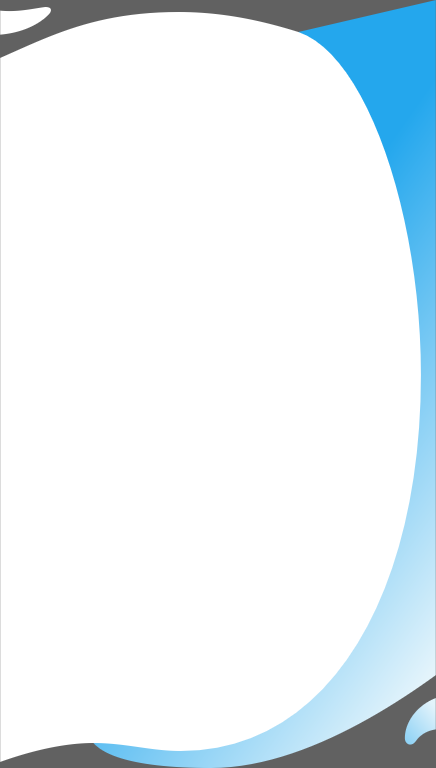
This background is drawn by a Shadertoy shader. Its source:

```glsl
// White page with a blue swoosh down the right side, on a grey ground with two droplets.

const vec2 GRID = vec2(434.0, 768.0); // design units across the canvas, y downwards

vec2 point;       // position being shaded
vec2 pen;         // end of the path so far
float nearest;    // distance to the path
float side;       // -1 inside, +1 outside

void moveTo(vec2 a) {
    pen = a;
    nearest = 1e5;
    side = 1.0;
}

void lineTo(vec2 b) {
    vec2 edge = b - pen, q = point - pen;
    float along = clamp(dot(q, edge) / max(dot(edge, edge), 1e-6), 0.0, 1.0);
    nearest = min(nearest, length(q - edge * along));
    // Even-odd crossing test
    if ((pen.y > point.y) != (b.y > point.y) && q.x < edge.x * q.y / edge.y) side = -side;
    pen = b;
}

void curveTo(vec2 b, vec2 c, vec2 d) {
    vec2 a = pen;
    for (int i = 1; i <= 24; i++) {
        float t = float(i) / 24.0, s = 1.0 - t;
        lineTo(s * s * s * a + 3.0 * s * t * (s * b + t * c) + t * t * t * d);
    }
}

// Smooth coverage of the closed path
float coverage(float pixel) {
    return clamp(0.5 - side * nearest / pixel, 0.0, 1.0);
}

void mainImage(out vec4 fragColor, in vec2 fragCoord) {
    vec2 uv = fragCoord / iResolution.xy;
    point = vec2(uv.x, 1.0 - uv.y) * GRID;
    float pixel = GRID.y / iResolution.y;

    vec3 grey = vec3(0.38);
    vec3 deepBlue = vec3(0.14, 0.655, 0.93);
    vec3 paleBlue = vec3(0.89, 0.955, 0.985);
    vec3 color = grey;

    // Blue swoosh, paling towards the lower right
    moveTo(vec2(297, 32));
    lineTo(vec2(434, 0));
    lineTo(vec2(450, 0));
    lineTo(vec2(450, 663));
    lineTo(vec2(434, 675));
    curveTo(vec2(375, 718), vec2(290, 768), vec2(210, 768));
    curveTo(vec2(150, 768), vec2(108, 760), vec2(93, 743));
    lineTo(vec2(200, 400));
    lineTo(vec2(297, 32));
    float fade = clamp(dot(point - vec2(400, 125), vec2(0.00243, 0.0017)), 0.0, 1.0);
    color = mix(color, mix(deepBlue, paleBlue, fade), coverage(pixel));

    // White page
    moveTo(vec2(-10, 62));
    lineTo(vec2(0, 58));
    curveTo(vec2(50, 36), vec2(95, 12), vec2(178, 12));
    curveTo(vec2(225, 12), vec2(265, 22), vec2(297, 32));
    curveTo(vec2(365, 55), vec2(419, 215), vec2(419, 375));
    curveTo(vec2(419, 590), vec2(330, 751), vec2(180, 751));
    curveTo(vec2(150, 751), vec2(125, 743), vec2(93, 743));
    curveTo(vec2(60, 743), vec2(25, 753), vec2(0, 762));
    lineTo(vec2(-10, 765));
    lineTo(vec2(-10, 62));
    color = mix(color, vec3(1), coverage(pixel));

    // White droplet, top left
    moveTo(vec2(-5, 10));
    curveTo(vec2(15, 13), vec2(30, 9), vec2(45, 7));
    curveTo(vec2(52, 7), vec2(52, 11), vec2(48, 15));
    curveTo(vec2(38, 25), vec2(20, 34), vec2(-5, 35));
    lineTo(vec2(-5, 10));
    color = mix(color, vec3(1), coverage(pixel));

    // Blue droplet, bottom right
    moveTo(vec2(440, 696));
    curveTo(vec2(417, 702), vec2(403, 721), vec2(403, 738));
    curveTo(vec2(403, 745), vec2(410, 747), vec2(414, 741));
    curveTo(vec2(419, 734), vec2(427, 729), vec2(440, 729));
    lineTo(vec2(440, 696));
    float sheen = clamp(dot(point - vec2(403, 742), vec2(0.017, -0.014)), 0.0, 1.0);
    color = mix(color, mix(vec3(0.55, 0.82, 0.96), paleBlue, sheen), coverage(pixel));

    // Faint hairlines at both sides
    float rim = min(point.x, GRID.x - point.x);
    color = mix(color, grey, 0.22 * (1.0 - smoothstep(0.5, 1.5, rim)));

    fragColor = vec4(color, 1.0);
}
```
